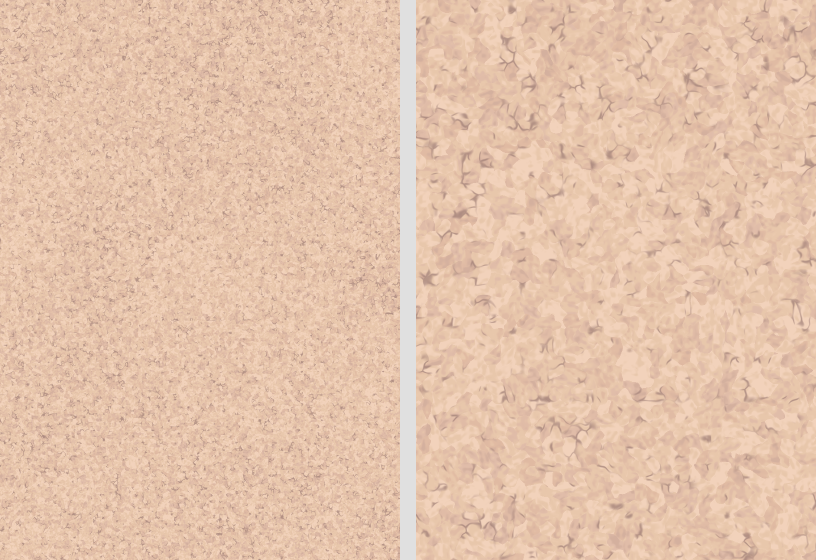
Left, the full canvas; right, a detail of the centre.
Reproduce this texture procedurally as a Shadertoy shader.

```glsl
// Pale pressed cork: small angular grains in random directions, drawn as
// stretched Voronoi cells. Each grain takes a tone from a tan ramp; fine noise
// gives fibres and grit, and short stretches of the seams are dark cracks.

#define GRAINS 138.0      // grains along the canvas height
#define LONG_SCALE 0.68   // distance scale along a grain
#define SHORT_SCALE 1.40  // distance scale across a grain
#define TONE_MEAN 0.57
#define GRAIN_CONTRAST 0.74
#define FIBRE_CONTRAST 0.50
#define GRIT_CONTRAST 0.50
#define MOTTLE_CONTRAST 0.13
#define SEAM_WIDTH 0.25
#define CRACK_DEPTH 0.72
#define SAMPLES 2         // samples per pixel side

const vec3 CRACK = vec3(0.62, 0.49, 0.46);
const vec3 DARK  = vec3(0.83, 0.69, 0.62);
const vec3 WARM  = vec3(0.88, 0.73, 0.635);
const vec3 PINK  = vec3(0.88, 0.74, 0.665);
const vec3 TAN   = vec3(0.91, 0.78, 0.67);
const vec3 PALE  = vec3(0.95, 0.825, 0.735);

vec3 hash32(vec2 p) {
    vec3 q = fract(vec3(p.xyx) * vec3(0.1031, 0.1030, 0.0973));
    q += dot(q, q.yxz + 33.33);
    return fract((q.xxy + q.yzz) * q.zyx);
}

float valueNoise(vec2 p) {
    vec2 i = floor(p), f = fract(p);
    f = f * f * (3.0 - 2.0 * f);
    float low  = mix(hash32(i).x, hash32(i + vec2(1, 0)).x, f.x);
    float high = mix(hash32(i + vec2(0, 1)).x, hash32(i + vec2(1, 1)).x, f.x);
    return mix(low, high, f.y);
}

// Tone from 0 to 1 mapped onto the cork colours
vec3 corkRamp(float tone, float tint) {
    vec3 c = mix(DARK, mix(WARM, PINK, tint), smoothstep(0.0, 0.28, tone));
    c = mix(c, TAN, smoothstep(0.32, 0.56, tone));
    return mix(c, PALE, smoothstep(0.62, 0.98, tone));
}

vec3 cork(vec2 p) {
    // Ragged grain outlines
    vec2 w = p + 0.35 * (vec2(valueNoise(p * 1.9), valueNoise(p * 1.9 + 71.0)) - 0.5);

    // Nearest two grains, each with its own stretched metric
    vec2 cell = floor(w), axis = vec2(1, 0);
    float nearest = 9.0, second = 9.0;
    vec3 grain = vec3(0);
    for (int y = -2; y <= 2; y++)
    for (int x = -2; x <= 2; x++) {
        vec2 id = cell + vec2(x, y);
        vec3 h = hash32(id + 17.0);
        vec2 r = w - id - h.xy;
        vec2 dir = vec2(cos(h.z * 6.2832), sin(h.z * 6.2832));
        vec2 local = vec2(dot(r, dir), dot(r, vec2(-dir.y, dir.x)));
        float d = length(local * vec2(LONG_SCALE, SHORT_SCALE));
        if (d < nearest) {
            second = nearest;
            nearest = d;
            grain = hash32(id + 203.0);
            axis = dir;
        } else {
            second = min(second, d);
        }
    }

    // Grain tone, fibres along the grain, grit and faint broad mottling
    vec2 along = vec2(dot(p, axis), dot(p, vec2(-axis.y, axis.x)));
    float fibre = valueNoise(along * vec2(1.8, 4.0) + grain.yz * 40.0) - 0.5;
    float grit = valueNoise(p * 3.1 + 57.0) - 0.5;
    float mottle = valueNoise(p / 24.0 + 5.0) - 0.5;
    float tone = TONE_MEAN + GRAIN_CONTRAST * (grain.x - 0.5) + FIBRE_CONTRAST * fibre
               + GRIT_CONTRAST * grit + MOTTLE_CONTRAST * mottle;

    // Seams are mostly pale rims, broken by short scattered dark cracks
    float seam = 1.0 - smoothstep(0.02, SEAM_WIDTH, second - nearest);
    float crack = seam * smoothstep(0.58, 0.90, valueNoise(p * 1.25 + 113.0) - 0.15 * mottle);
    tone += 0.08 * (seam - crack);
    return mix(corkRamp(tone, grain.y), CRACK, CRACK_DEPTH * crack);
}

void mainImage(out vec4 fragColor, in vec2 fragCoord) {
    vec3 sum = vec3(0);
    for (int j = 0; j < SAMPLES; j++)
    for (int i = 0; i < SAMPLES; i++) {
        vec2 offset = (vec2(i, j) + 0.5) / float(SAMPLES) - 0.5;
        sum += cork((fragCoord + offset) / iResolution.y * GRAINS);
    }
    fragColor = vec4(sum / float(SAMPLES * SAMPLES), 1.0);
}
```
